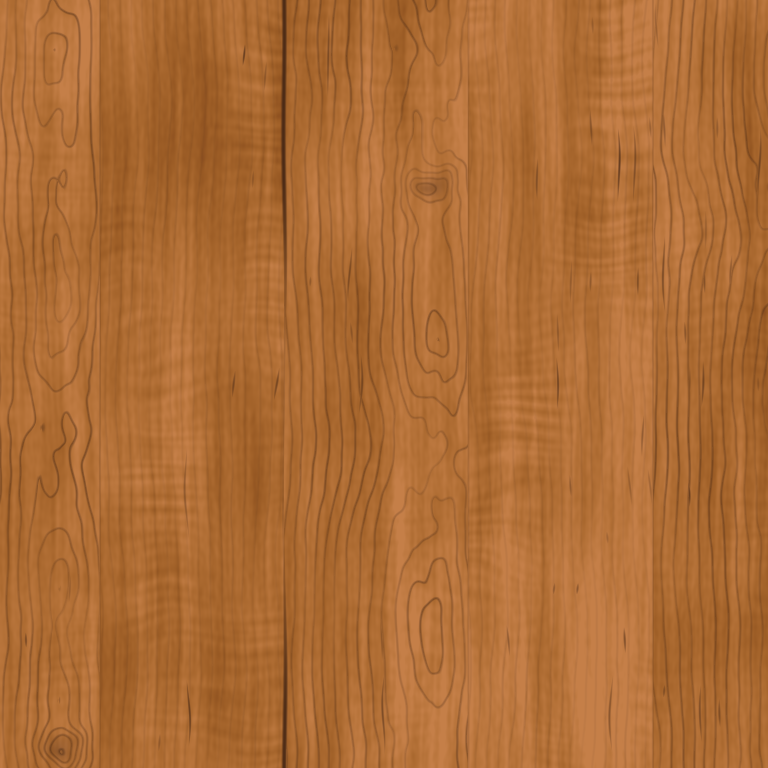
A WebGL 1 fragment shader for this texture:

```glsl
precision highp float;
// Warm brown wooden boards with cathedral grain, knots, ripple figure and dark pores.
uniform vec2 u_resolution;

#define BOARD_WIDTH 0.24
#define BOARD_START 0.13
#define BASE_TONE 0.73
#define RING_DENSITY 68.0
#define RING_WIDTH 0.0027
#define RING_DARKNESS 0.42
#define BLOTCH 0.55
#define STREAK 0.42
#define FIBRE 0.30
#define FIGURE 0.42
#define PORE_DARKNESS 0.75
#define GAP_DARKNESS 0.9

float hash(vec2 p) {
  vec3 q = fract(p.xyx * 0.1031);
  q += dot(q, q.yzx + 33.33);
  return fract((q.x + q.y) * q.z);
}

float cornerSlope(vec2 cell, vec2 offset) {
  float angle = 6.2832 * hash(cell);
  return dot(vec2(cos(angle), sin(angle)), offset);
}

// Gradient noise, about -0.7 to 0.7
float noise(vec2 p) {
  vec2 i = floor(p), f = p - i;
  vec2 u = f * f * f * (f * (f * 6.0 - 15.0) + 10.0);
  vec2 e = vec2(1.0, 0.0);
  float low = mix(cornerSlope(i, f), cornerSlope(i + e, f - e), u.x);
  float high = mix(cornerSlope(i + e.yx, f - e.yx), cornerSlope(i + 1.0, f - 1.0), u.x);
  return mix(low, high, u.y);
}

float isFlatSawn(float board) { return mod(board, 2.0); }

// Centre of the growth rings, which also holds the knot of a flat-sawn board
vec2 ringCentre(float board) {
  float right = BOARD_START + (board + 1.0) * BOARD_WIDTH;
  return vec2(right + mix(0.3, -0.05, isFlatSawn(board)), fract(0.39 + 0.365 * board));
}

float knotFalloff(vec2 p, float board) {
  vec2 k = (p - ringCentre(board)) / vec2(0.032, 0.024);
  k += 0.5 * noise(p * 30.0);
  return exp(-dot(k, k)) * isFlatSawn(board);
}

// Growth rings sliced along the trunk: depth below the cut varies with height
float ringPhase(vec2 p, float board) {
  float across = p.x - ringCentre(board).x;
  across += 0.022 * noise(vec2(p.x * 5.0 + board * 9.0, p.y * 3.0));
  across += 0.005 * noise(p * vec2(22.0, 12.0));
  float depth = 0.15 * noise(vec2(board * 5.3 + 0.5, p.y * 2.6 + 0.3));
  depth += 0.028 * noise(p * vec2(19.0, 8.0) + board) + 0.009 * noise(p * vec2(50.0, 24.0));
  return RING_DENSITY * (length(vec2(across, depth)) - 0.05 * knotFalloff(p, board));
}

float ringLine(vec2 p, float board, float phase) {
  vec2 e = vec2(0.001, 0.0);
  vec2 slope = vec2(ringPhase(p + e, board), ringPhase(p + e.yx, board)) - phase;
  float dist = abs(fract(phase + 0.5) - 0.5) * e.x / max(length(slope), 0.0005);
  return 1.0 - smoothstep(0.0, RING_WIDTH, dist);
}

// Tapered vertical dashes, at most one in each cell
float pores(vec2 p, vec2 grid, float chance) {
  vec2 q = p + vec2(0.012 * noise(p * vec2(4.0, 9.0)), 0.0);
  vec2 cell = floor(q * grid);
  float pick = hash(cell + grid);
  float halfLength = mix(0.1, 0.44, hash(cell + 5.7));
  vec2 d = fract(q * grid) - vec2(0.2 + 0.6 * hash(cell + 2.3), 0.5);
  float taper = max(1.0 - pow(abs(d.y) / halfLength, 2.0), 0.0);
  float width = 0.0009 + 0.0016 * taper;
  float dash = 1.0 - smoothstep(0.0, width, abs(d.x) / grid.x);
  return dash * taper * step(pick, chance) * (0.45 + 0.55 * hash(cell + 9.1));
}

void main() {
  vec2 p = gl_FragCoord.xy / u_resolution;
  float boardX = (p.x - BOARD_START) / BOARD_WIDTH;
  float board = floor(boardX);
  float flatSawn = isFlatSawn(board);
  vec2 g = p + vec2(board * 3.7 + 0.012 * noise(p * vec2(5.0, 3.0) + board), board * 1.9);

  // Soft shading, long streaks and fine fibres
  float tone = BASE_TONE + 0.1 * sin(board * 1.7 - 1.9);
  tone += BLOTCH * (noise(g * vec2(6.0, 3.2)) + 0.4 * noise(g * vec2(14.0, 9.0)));
  tone += STREAK * (noise(g * vec2(27.0, 1.6)) + 0.6 * noise(g * vec2(75.0, 2.5)));
  tone += FIBRE * (noise(g * vec2(150.0, 7.0)) + 0.5 * noise(g * vec2(190.0, 70.0)));

  // Ripple figure across the grain
  float figured = smoothstep(-0.15, 0.35, noise(g * vec2(7.0, 2.6) + 4.0));
  float ripple = noise(vec2(g.x * 9.0, g.y * 85.0 + 3.0 * noise(g * 8.0)));
  tone += FIGURE * figured * mix(1.0, 0.4, flatSawn) * ripple;

  // Growth rings with a soft shade on one side
  float phase = ringPhase(p, board);
  float ringFade = mix(0.3, 1.0, flatSawn) * (0.65 + 0.8 * noise(g * vec2(16.0, 5.0)));
  tone -= 0.2 * ringFade * pow(fract(phase), 3.0);
  float dark = RING_DARKNESS * ringFade * ringLine(p, board, phase);
  dark += 0.3 * pow(knotFalloff(p, board), 3.0);

  // Pores are more frequent toward the right-hand boards
  float chance = mix(0.05, 0.17, smoothstep(0.55, 0.75, p.x));
  float pore = max(pores(p, vec2(27.0, 7.0), chance), 0.7 * pores(p, vec2(41.0, 15.0), chance * 0.6));
  dark = max(dark, PORE_DARKNESS * pore);

  // Seams, with one open gap that closes near the middle
  float seam = floor(boardX + 0.5);
  float bend = 0.005 * noise(vec2(seam, p.y * 4.0));
  float seamDistance = abs((boardX - seam) * BOARD_WIDTH + bend * step(abs(seam - 1.0), 0.1));
  float open = step(abs(seam - 1.0), 0.1) * smoothstep(0.12, 0.36, abs(p.y - 0.42));
  float gap = 1.0 - smoothstep(0.0005, mix(0.002, 0.0045, open), seamDistance);
  dark = max(dark, gap * mix(0.16, GAP_DARKNESS, open));
  tone -= 0.25 * open * exp(-seamDistance * 110.0);

  // Wood colour
  tone = clamp(tone, -0.25, 1.12);
  float blueTone = pow(max(tone, 0.0), 1.5);
  vec3 umber = vec3(0.56, 0.32, 0.13), honey = vec3(0.75, 0.48, 0.26);
  vec3 wood = mix(umber, honey, vec3(tone, tone, blueTone));
  vec3 pitch = vec3(0.27, 0.15, 0.08);
  gl_FragColor = vec4(mix(wood, pitch, clamp(dark, 0.0, 1.0)), 1.0);
}
```
